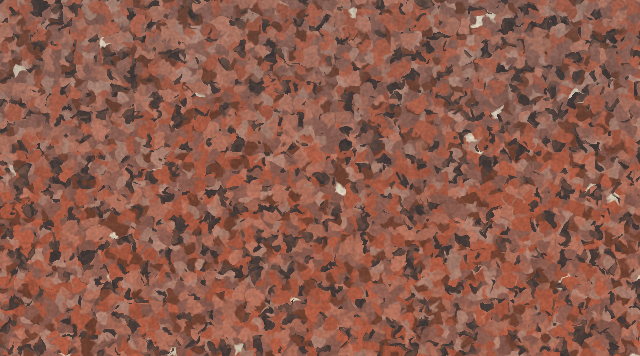
Give the GLSL for this texture, as a WebGL 2 fragment shader.

```glsl
#version 300 es
precision highp float;
precision highp int;

uniform vec2 u_resolution;
out vec4 fragColor;

// Integer hash giving two values in 0..1 for a lattice cell
vec2 hash2(vec2 cell, uint seed) {
    uvec2 v = uvec2(ivec2(cell) + 4096) * 1664525u + 1013904223u + seed * 7919u;
    v.x += v.y * 1664525u;
    v.y += v.x * 1664525u;
    v ^= v >> 16u;
    v.x += v.y * 1664525u;
    v.y += v.x * 1664525u;
    v ^= v >> 16u;
    return vec2(v & 65535u) / 65535.0;
}

float cornerSlope(vec2 cell, vec2 offset, uint seed) {
    float angle = 6.28319 * hash2(cell, seed).x;
    return dot(vec2(cos(angle), sin(angle)), offset);
}

float gradientNoise(vec2 p, uint seed) {
    vec2 i = floor(p), f = p - i;
    vec2 u = f * f * f * (f * (f * 6.0 - 15.0) + 10.0);
    vec2 e = vec2(1.0, 0.0);
    float low = mix(cornerSlope(i, f, seed), cornerSlope(i + e, f - e, seed), u.x);
    float high = mix(cornerSlope(i + e.yx, f - e.yx, seed), cornerSlope(i + 1.0, f - 1.0, seed), u.x);
    return mix(low, high, u.y);
}

vec2 warp(vec2 p, float scale, float amount, uint seed) {
    return p + amount * vec2(gradientNoise(p * scale, seed), gradientNoise(p * scale, seed + 1u));
}

// Two nearest grains: ids in a and b, distances returned
vec2 nearestGrains(vec2 p, uint seed, out vec2 a, out vec2 b) {
    vec2 base = floor(p), d = vec2(9.0);
    a = b = base;
    for (int y = -1; y <= 1; y++) {
        for (int x = -1; x <= 1; x++) {
            vec2 cell = base + vec2(x, y);
            float r = length(cell + hash2(cell, seed) - p);
            if (r < d.x) {
                d = vec2(r, d.x);
                b = a;
                a = cell;
            } else if (r < d.y) {
                d.y = r;
                b = cell;
            }
        }
    }
    return d;
}

vec3 feldspar(vec2 pick) {
    vec3 c = vec3(0.65, 0.49, 0.43);
    if (pick.x < 0.32) c = vec3(0.53, 0.36, 0.315);
    else if (pick.x < 0.53) c = vec3(0.66, 0.43, 0.355);
    else if (pick.x < 0.74) c = vec3(0.64, 0.35, 0.265);
    else if (pick.x < 0.87) c = vec3(0.43, 0.26, 0.20);
    else if (pick.x > 0.994) c = vec3(0.80, 0.75, 0.67);
    return c * (0.93 + 0.14 * pick.y);
}

vec3 mica(vec2 pick) {
    return mix(vec3(0.25, 0.215, 0.21), vec3(0.43, 0.31, 0.265), pick.x * pick.x) * (0.94 + 0.12 * pick.y);
}

void main() {
    float pixel = 1.0 / u_resolution.y;
    vec2 p = gl_FragCoord.xy * pixel;
    vec2 a, b;

    // Small interlocking feldspar grains
    float grainScale = 42.0;
    vec2 q = warp(warp(p, 32.0, 0.018, 1u), 85.0, 0.007, 3u);
    vec2 d = nearestGrains(q * grainScale, 5u, a, b);
    float side = 0.5 + 0.5 * smoothstep(0.0, max(0.16, 1.5 * pixel * grainScale), d.y - d.x);
    vec3 color = mix(feldspar(hash2(b, 6u)), feldspar(hash2(a, 6u)), side);

    // Scattered larger crystals with ragged outlines
    float crystalScale = 20.0;
    d = nearestGrains(q * crystalScale, 8u, a, b);
    vec2 pick = hash2(a, 9u);
    float radius = 0.34 + 0.18 * pick.y + 0.16 * gradientNoise(p * 60.0, 10u);
    float soft = max(0.05, pixel * crystalScale);
    float crystal = (1.0 - smoothstep(radius - soft, radius + soft, d.x))
                  * smoothstep(0.0, 2.0 * soft, d.y - d.x) * step(pick.x, 0.3);
    vec3 crystalColor = feldspar(vec2(0.34 + 1.25 * pick.x, pick.y));
    color = mix(color, crystalColor, crystal);

    // Clustered dark mica flakes
    float flakeScale = 68.0;
    d = nearestGrains(q * flakeScale, 12u, a, b);
    side = 0.5 + 0.5 * smoothstep(0.0, max(0.2, pixel * flakeScale), d.y - d.x);
    vec3 flake = mix(mica(hash2(b, 13u)), mica(hash2(a, 13u)), side);
    float cluster = gradientNoise(q * 23.0, 14u) + 0.6 * gradientNoise(q * 52.0 + 3.7, 15u)
                  + 0.25 * gradientNoise(p * 7.0 + 1.3, 16u)
                  + 0.18 * (hash2(a, 17u).x - 0.5);
    float dark = smoothstep(0.20, 0.29, cluster - 0.22 * crystal);
    color = mix(color, flake, dark);

    // Fine mottling and broad drift from warm to dusty
    float mottle = gradientNoise(p * 115.0, 20u) + 0.6 * gradientNoise(p * 61.0 + 5.1, 21u);
    color *= 1.0 + 0.13 * mottle;
    float dusty = smoothstep(0.35, 1.0, p.y + 0.3 * gradientNoise(p * 2.3, 22u));
    float luma = dot(color, vec3(0.3, 0.59, 0.11));
    color = mix(vec3(luma), color, mix(1.08, 0.88, dusty));

    fragColor = vec4(clamp(color, 0.0, 1.0), 1.0);
}
```
